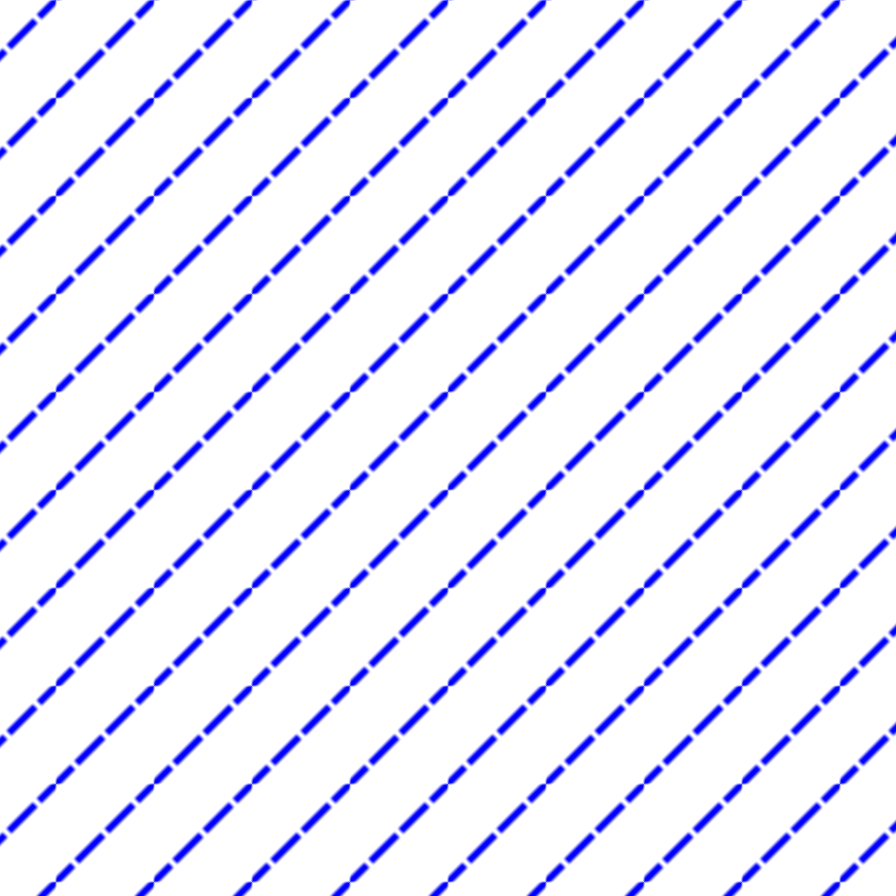
Write a three.js fragment shader that draws this pattern.

```glsl
// Blue dashed diagonals rising to the right on white, one per square tile.
// Each tile holds a straight stroke cut by three gaps about its centre,
// pinched to a narrow neck where it meets the next tile at the corner.

varying vec2 vUv;

const float UNITS = 256.0;                  // drawing units across the canvas
const float TILE = 28.0;                    // tile side, in units
const vec2 TILE_ORIGIN = vec2(16.0, 4.0);   // lower left corner of one tile
const float STROKE_WIDTH = 2.0;
const float DASH_PERIOD = 12.2;
const float GAP_LENGTH = 1.55;
const float SOFTNESS = 0.7071;              // half width of the smoothed edge
const float ROOT2 = 1.41421356;

const vec3 PAPER = vec3(1.0);
const vec3 INK = vec3(0.0, 0.0, 1.0);

// Signed offset from the nearest whole number, -0.5 to 0.5
float wrapCentered(float x) {
  return fract(x + 0.5) - 0.5;
}

// Coverage of a shape from its signed distance, negative inside
float coverage(float dist, float softness) {
  return 1.0 - smoothstep(-softness, softness, dist);
}

// Position on the nearest diagonal: x from the tile centre along it, y across it
vec2 diagonalCoords(vec2 p, float tile) {
  vec2 t = p / tile;
  float offset = wrapCentered(t.x - t.y);
  float along = wrapCentered(t.y + 0.5 * offset - 0.5);
  return tile * vec2(along * ROOT2, offset / ROOT2);
}

// Gaps repeat along the stroke, with one on the tile centre
float gapDistance(float along, float period, float gapLength) {
  return 0.5 * gapLength - abs(wrapCentered(along / period)) * period;
}

// Wedges cut from both sides of the stroke where tiles meet
float neckDistance(vec2 q, float tile) {
  float fromCorner = tile / ROOT2 - abs(q.x);
  return (abs(q.y) - fromCorner) / ROOT2;
}

void main() {
  vec2 q = diagonalCoords(vUv * UNITS - TILE_ORIGIN, TILE);

  float stroke = coverage(abs(q.y) - 0.5 * STROKE_WIDTH, SOFTNESS);
  float dash = coverage(gapDistance(q.x, DASH_PERIOD, GAP_LENGTH), SOFTNESS);
  float neck = coverage(neckDistance(q, TILE), 0.5);

  gl_FragColor = vec4(mix(PAPER, INK, stroke * dash * neck), 1.0);
}
```
